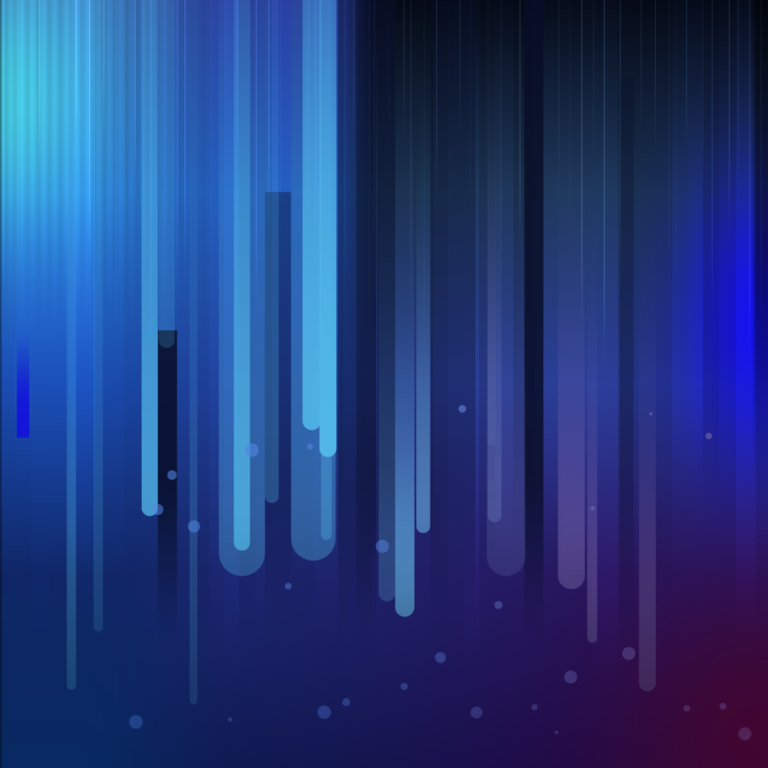
A Shadertoy shader for this background:

```glsl
// Falling ribbons of light: three vertical colour ramps are blended across
// the canvas, cut into columns, then overlaid with dark slots, round-tipped
// drips, hairlines and a loose scatter of droplets.

#define COLUMNS 38.0        // irregular background columns
#define COLUMN_DEPTH 0.24   // contrast between columns
#define PLEATS 70.0         // fine pleats at the upper left
#define HAIRLINES 64.0      // thin bright threads
#define TAIL_LEFT 0.75      // drip fade length, left and right
#define TAIL_RIGHT 0.36
#define DROPLETS 26

const vec3 CYAN   = vec3(0.32, 0.72, 0.91);
const vec3 MAUVE  = vec3(0.46, 0.40, 0.67);
const vec3 INK    = vec3(0.03, 0.05, 0.15);
const vec3 TEAL   = vec3(0.27, 0.80, 0.85);
const vec3 ROYAL  = vec3(0.07, 0.05, 0.88);
const vec3 MAROON = vec3(0.27, 0.02, 0.18);

// Drips: centre x, half width, tip height, strength
const vec4 SOFT[9] = vec4[9](
    vec4(0.315, 0.030, 0.250, 0.36), vec4(0.408, 0.029, 0.270, 0.38),
    vec4(0.659, 0.025, 0.250, 0.26), vec4(0.093, 0.006, 0.102, 0.36),
    vec4(0.128, 0.006, 0.178, 0.22), vec4(0.252, 0.005, 0.083, 0.26),
    vec4(0.425, 0.007, 0.297, 0.34), vec4(0.504, 0.011, 0.217, 0.32),
    vec4(0.644, 0.009, 0.320, 0.38));
const vec4 BRIGHT[12] = vec4[12](
    vec4(0.195, 0.0105, 0.328, 0.78), vec4(0.217, 0.0105, 0.547, 0.20),
    vec4(0.315, 0.0105, 0.283, 0.78), vec4(0.354, 0.0090, 0.345, 0.30),
    vec4(0.406, 0.0120, 0.440, 0.90), vec4(0.427, 0.0110, 0.405, 1.00),
    vec4(0.527, 0.0125, 0.197, 0.85), vec4(0.551, 0.0090, 0.306, 0.72),
    vec4(0.744, 0.0175, 0.233, 0.55), vec4(0.771, 0.0065, 0.163, 0.55),
    vec4(0.843, 0.0110, 0.100, 0.52), vec4(0.640, 0.0050, 0.420, 0.20));
// Dark slots: centre x, half width, top height, strength
const vec4 SLOTS[8] = vec4[8](
    vec4(0.218, 0.0125, 0.57, 0.85), vec4(0.362, 0.0170, 0.75, 0.38),
    vec4(0.465, 0.0250, 1.20, 0.46), vec4(0.477, 0.0130, 1.20, 0.36),
    vec4(0.503, 0.0120, 1.20, 0.60), vec4(0.695, 0.0125, 1.20, 0.82),
    vec4(0.590, 0.0290, 1.20, 0.32), vec4(0.816, 0.0090, 0.90, 0.30));

float hash(float n) { return fract(sin(n * 127.1 + 3.7) * 4375.85); }

float fill(float d, float px) { return clamp(0.5 - d / px, 0.0, 1.0); }

float glow(vec2 p, vec2 centre, vec2 radius) {
    vec2 q = (p - centre) / radius;
    return exp(-dot(q, q));
}

// Five evenly spaced colours from bottom to top
vec3 ramp(float y, vec3 a, vec3 b, vec3 c, vec3 d, vec3 e) {
    vec4 t = clamp(y * 4.0 - vec4(0.0, 1.0, 2.0, 3.0), 0.0, 1.0);
    return mix(mix(mix(mix(a, b, t.x), c, t.y), d, t.z), e, t.w);
}

vec3 backdrop(vec2 p) {
    vec3 left = ramp(p.y, vec3(0.03, 0.16, 0.38), vec3(0.06, 0.15, 0.40),
        vec3(0.10, 0.30, 0.70), vec3(0.17, 0.49, 0.85), vec3(0.24, 0.47, 0.74));
    vec3 middle = ramp(p.y, vec3(0.06, 0.10, 0.32), vec3(0.11, 0.15, 0.44),
        vec3(0.13, 0.26, 0.62), vec3(0.14, 0.36, 0.74), vec3(0.16, 0.24, 0.62));
    vec3 right = ramp(p.y, vec3(0.12, 0.04, 0.28), vec3(0.15, 0.09, 0.38),
        vec3(0.15, 0.22, 0.54), vec3(0.11, 0.20, 0.33), vec3(0.02, 0.04, 0.09));
    float split = mix(smoothstep(0.25, 0.85, p.x), smoothstep(0.44, 0.495, p.x),
                      smoothstep(0.2, 0.5, p.y));
    vec3 col = mix(mix(left, middle, smoothstep(0.1, 0.33, p.x)), right, split);
    col = mix(col, TEAL, 0.85 * glow(p, vec2(0.0, 0.87), vec2(0.13, 0.16)));
    col = mix(col, ROYAL, 0.90 * glow(p, vec2(0.98, 0.58), vec2(0.09, 0.19)));
    return mix(col, MAROON, 0.90 * glow(p, vec2(1.0, 0.04), vec2(0.20, 0.20)));
}

// Round-tipped bar that brightens toward its lower end
vec3 drip(vec3 col, vec2 p, vec4 s, float px) {
    float d = length(vec2(p.x - s.x, min(p.y - s.z - s.y, 0.0))) - s.y;
    float tail = mix(TAIL_LEFT, TAIL_RIGHT, smoothstep(0.42, 0.53, s.x));
    float h = max(p.y - s.z, 0.0) / tail;
    vec3 tint = mix(CYAN, MAUVE, smoothstep(0.42, 0.76, s.x));
    tint *= mix(0.62, 1.0, smoothstep(0.05, 0.35, p.y));
    return mix(col, tint, s.w * exp(-h * h * 1.6) * fill(d, px));
}

void mainImage(out vec4 fragColor, in vec2 fragCoord) {
    vec2 p = fragCoord / iResolution.xy;
    float px = 1.5 / iResolution.y;
    vec3 col = backdrop(p);

    // Columns of uneven width, each dissolving at its own height
    float id = floor(p.x * COLUMNS + 0.6 * sin(p.x * 21.0));
    float foot = 0.05 + 0.3 * hash(id + 50.0);
    col *= 1.0 + COLUMN_DEPTH * (hash(id) - 0.5) * smoothstep(foot, foot + 0.15, p.y);

    // Pleats and hairlines near the top
    float pleat = cos(6.2832 * PLEATS * p.x) * smoothstep(0.5, 0.8, p.y);
    col *= 1.0 + 0.05 * pleat * (1.0 - smoothstep(0.15, 0.3, p.x));
    float thread = floor(p.x * HAIRLINES);
    float threadX = (thread + 0.2 + 0.6 * hash(thread + 9.0)) / HAIRLINES;
    float threadFoot = 0.5 + 0.3 * hash(thread + 31.0);
    col += vec3(0.10, 0.15, 0.19) * hash(thread + 77.0) * fill(abs(p.x - threadX) - 0.0006, px)
         * smoothstep(threadFoot, threadFoot + 0.15, p.y);

    // Dark slots, soft wide drips, then bright drips
    for (int i = 0; i < 8; i++) {
        vec4 s = SLOTS[i];
        float inside = fill(abs(p.x - s.x) - s.y, px) * fill(p.y - s.z, px);
        col = mix(col, INK, s.w * inside * smoothstep(0.14, 0.40, p.y));
    }
    float accent = fill(abs(p.x - 0.030) - 0.008, px) * fill(0.43 - p.y, px);
    col = mix(col, ROYAL, 0.85 * accent * (1.0 - smoothstep(0.46, 0.58, p.y)));
    for (int i = 0; i < 9; i++) col = drip(col, p, SOFT[i], px);
    for (int i = 0; i < 12; i++) col = drip(col, p, BRIGHT[i], px);

    // Droplets, denser toward the bottom
    for (int i = 0; i < DROPLETS; i++) {
        float n = float(i);
        vec2 c = vec2(0.14 + 0.84 * fract(n * 0.618 + 0.1), 0.04 + 0.44 * pow(hash(n + 4.0), 1.8));
        float r = mix(0.002, 0.009, hash(n + 21.0));
        vec3 tint = mix(vec3(0.32, 0.52, 0.88), MAUVE, smoothstep(0.4, 0.9, c.x));
        col = mix(col, tint, (0.25 + 0.9 * c.y) * fill(length(p - c) - r, px));
    }

    // Slim dark side borders
    col *= 1.0 - 0.45 * smoothstep(0.978, 0.985, p.x) * smoothstep(0.3, 0.7, p.y);
    col *= 0.6 + 0.4 * smoothstep(0.0, 0.004, p.x);
    fragColor = vec4(col, 1.0);
}
```
